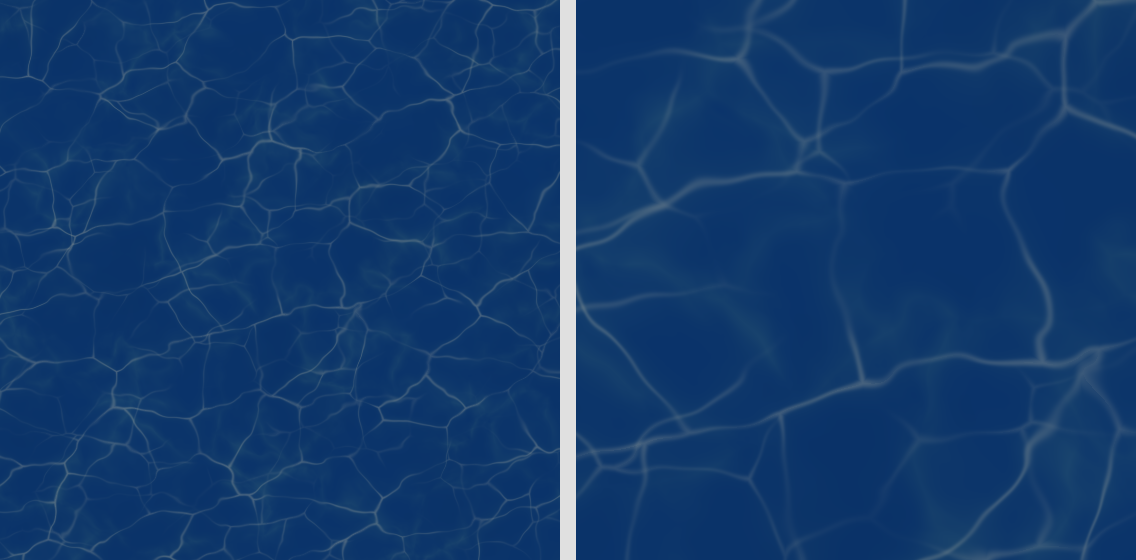
Left, the full canvas; right, a detail of the centre.
Write a WebGL 2 fragment shader that draws this texture.

```glsl
#version 300 es
precision highp float;

uniform vec2 u_resolution;
out vec4 fragColor;

const vec3 DEEP_BLUE = vec3(0.039, 0.199, 0.413);
const vec3 VEIL_TINT = vec3(0.088, 0.098, 0.022);
const vec3 LINE_TINT = vec3(0.240, 0.175, 0.085);
const float TILT = 0.27;                      // radians, rising to the right
const vec2 LARGE_CELLS = vec2(7.0, 10.5);     // cells per canvas side
const vec2 SMALL_CELLS = vec2(10.0, 14.5);
const vec2 VEIL_CELLS = vec2(9.0, 11.0);
const float LINE_WIDTH = 0.0019;              // in canvas sides
const float HALO_WIDTH = 0.0095;
const float VEIL_WIDTH = 0.011;
const float WARP = 0.021;

vec2 hash2(vec2 p) {
    vec2 q = vec2(dot(p, vec2(127.1, 311.7)), dot(p, vec2(269.5, 183.3)));
    return fract(sin(q) * 43758.5);
}

// Layered sines, each octave turned and bent by the one before
float waves(vec2 p) {
    float sum = 0.0, amplitude = 0.5, bend = 0.0;
    for (int i = 0; i < 4; i++) {
        bend = sin(p.x + 1.3 * bend) * cos(p.y - 0.9 * bend);
        sum += amplitude * bend;
        p = mat2(1.28, 1.12, -1.12, 1.28) * p + 2.7;
        amplitude *= 0.55;
    }
    return sum;
}

vec2 warp(vec2 p, float seed) {
    return vec2(waves(p * 22.0 + seed), waves(p.yx * 24.0 + seed + 9.4));
}

// Canvas distances to the nearest and second nearest cell borders
vec2 cellBorders(vec2 p, vec2 cells) {
    vec2 cell = floor(p), local = fract(p);
    vec2 nearest = vec2(0.0);
    float best = 1e3;
    for (int y = -1; y <= 1; y++)
    for (int x = -1; x <= 1; x++) {
        vec2 offset = vec2(x, y);
        vec2 site = offset + hash2(cell + offset) - local;
        float d = dot(site, site);
        if (d < best) { best = d; nearest = site; }
    }
    vec2 borders = vec2(1e3);
    for (int y = -2; y <= 2; y++)
    for (int x = -2; x <= 2; x++) {
        vec2 offset = vec2(x, y);
        vec2 site = offset + hash2(cell + offset) - local;
        vec2 gap = site - nearest;
        if (dot(gap, gap) < 1e-5) continue;
        float d = dot(0.5 * (site + nearest), gap) / length(gap * cells);
        if (d < borders.x) borders = vec2(d, borders.x);
        else borders.y = min(borders.y, d);
    }
    return borders;
}

// x: sharp filament, y: soft halo around it
vec2 caustic(vec2 p, vec2 cells, float seed) {
    vec2 bent = p + WARP * warp(p, seed);
    vec2 borders = cellBorders(bent * cells + seed, cells);
    float fade = smoothstep(-0.4, 0.5, waves(p * 19.0 + seed * 1.7));
    float spread = smoothstep(-0.4, 0.5, waves(p * 27.0 - seed));
    float knot = exp(-borders.y / 0.006);
    float width = LINE_WIDTH * (0.75 + 0.5 * spread + 0.5 * knot);
    float filament = exp(-pow(borders.x / width, 2.0));
    float halo = exp(-borders.x / (HALO_WIDTH * (0.4 + spread)));
    return vec2(filament * (0.12 + 0.65 * fade + 0.5 * knot),
                halo * (0.2 + 0.6 * fade));
}

// Broad, feathered sheets of light
float veil(vec2 p) {
    vec2 bent = p + 0.038 * warp(p * 0.9, 4.1);
    float border = cellBorders(bent * VEIL_CELLS + 17.0, VEIL_CELLS).x;
    float patches = smoothstep(-0.4, 0.5, waves(p * 16.0 + 6.0));
    float strands = 0.75 + 0.8 * waves(bent * vec2(95.0, 70.0));
    return exp(-border / VEIL_WIDTH) * patches * strands;
}

void main() {
    vec2 uv = gl_FragCoord.xy / u_resolution;
    float c = cos(TILT), s = sin(TILT);
    vec2 p = mat2(c, -s, s, c) * uv;

    // Two filament nets, the finer one broken into patches
    vec2 large = caustic(p, LARGE_CELLS, 3.0);
    vec2 small = caustic(p, SMALL_CELLS, 11.0);
    small *= smoothstep(-0.3, 0.4, waves(p * 14.0 + 1.5));

    float filament = large.x + 0.7 * small.x;
    float halo = 0.50 * large.y + 0.35 * small.y + 0.75 * veil(p);
    filament = filament / (1.0 + 0.3 * filament);
    halo = halo / (1.0 + 0.5 * halo);

    // Gentle unevenness of the water body
    vec3 colour = DEEP_BLUE * (1.0 + 0.02 * waves(p * 12.0 + 20.0));
    colour += VEIL_TINT * halo + LINE_TINT * filament;
    fragColor = vec4(colour, 1.0);
}
```
